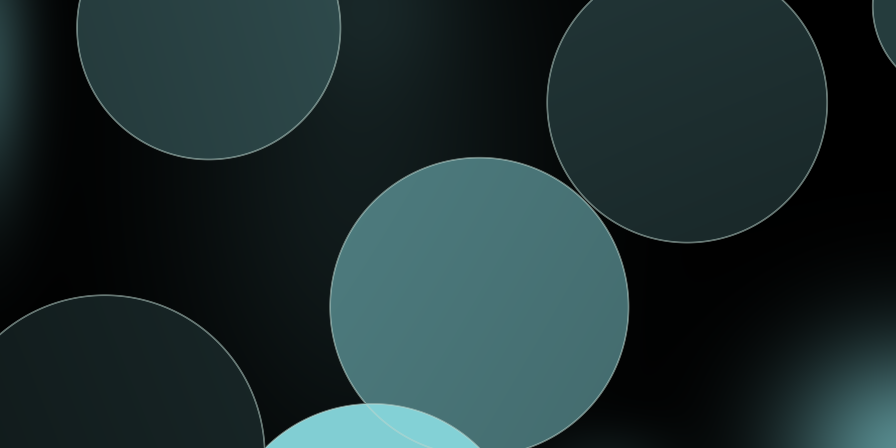
Write a WebGL 1 fragment shader that draws this background.

```glsl
precision highp float;
// Translucent teal discs with fine pale rims floating over a dark, softly glowing backdrop.

uniform vec2 u_resolution;

const vec3 TEAL = vec3(0.52, 0.83, 0.85);
const vec3 RIM_COLOR = vec3(0.74, 0.84, 0.81);
const float RIM_HALF_WIDTH = 0.0009;
const float RIM_OPACITY = 0.5;

// Soft elliptical light, 1 at its center
float glow(vec2 p, vec2 center, vec2 radii) {
    vec2 q = (p - center) / radii;
    return exp(-dot(q, q));
}

// Light level of the backdrop
float backdrop(vec2 p) {
    float light = 0.13 * glow(p, vec2(0.80, 0.65), vec2(0.42, 0.75));
    light += 0.08 * glow(p, vec2(0.82, 1.02), vec2(0.20, 0.22));
    light += 0.34 * glow(p, vec2(-0.03, 0.87), vec2(0.10, 0.32));
    light += 0.66 * glow(p, vec2(2.03, -0.02), vec2(0.27, 0.25));
    light += 0.10 * glow(p, vec2(1.36, -0.03), vec2(0.15, 0.08));
    return light;
}

// Adds one disc: level is its mean light, slope the change of light across one radius.
// scene.x holds the light, scene.y the rim coverage.
vec2 addDisc(vec2 scene, vec2 p, vec2 center, float radius,
             float level, vec2 slope, float opacity, float pixel) {
    vec2 q = p - center;
    float edge = length(q) - radius;
    float fill = 1.0 - smoothstep(-0.5 * pixel, 0.5 * pixel, edge);
    float rim = 1.0 - smoothstep(RIM_HALF_WIDTH, RIM_HALF_WIDTH + pixel, abs(edge));
    float light = level + dot(slope, q / radius);
    return vec2(mix(scene.x, light, fill * opacity), max(scene.y, rim));
}

void main() {
    // One unit is the canvas height
    float pixel = 1.0 / u_resolution.y;
    vec2 p = gl_FragCoord.xy * pixel;
    vec2 scene = vec2(backdrop(p), 0.0);

    // Upper discs
    scene = addDisc(scene, p, vec2(0.466, 0.938), 0.294, 0.32, vec2(0.03, 0.01), 0.97, pixel);
    scene = addDisc(scene, p, vec2(1.534, 0.771), 0.3125, 0.225, vec2(-0.01, 0.025), 0.97, pixel);
    scene = addDisc(scene, p, vec2(2.151, 0.987), 0.203, 0.29, vec2(0.0), 0.97, pixel);

    // Lower discs, the brightest in front
    scene = addDisc(scene, p, vec2(0.234, -0.016), 0.357, 0.15, vec2(0.025, 0.01), 0.97, pixel);
    scene = addDisc(scene, p, vec2(1.070, 0.315), 0.333, 0.56, vec2(-0.025, 0.015), 0.97, pixel);
    scene = addDisc(scene, p, vec2(0.831, -0.240), 0.3385, 1.0, vec2(0.0), 0.97, pixel);

    vec3 color = mix(TEAL * scene.x, RIM_COLOR, RIM_OPACITY * scene.y);
    gl_FragColor = vec4(color, 1.0);
}
```
